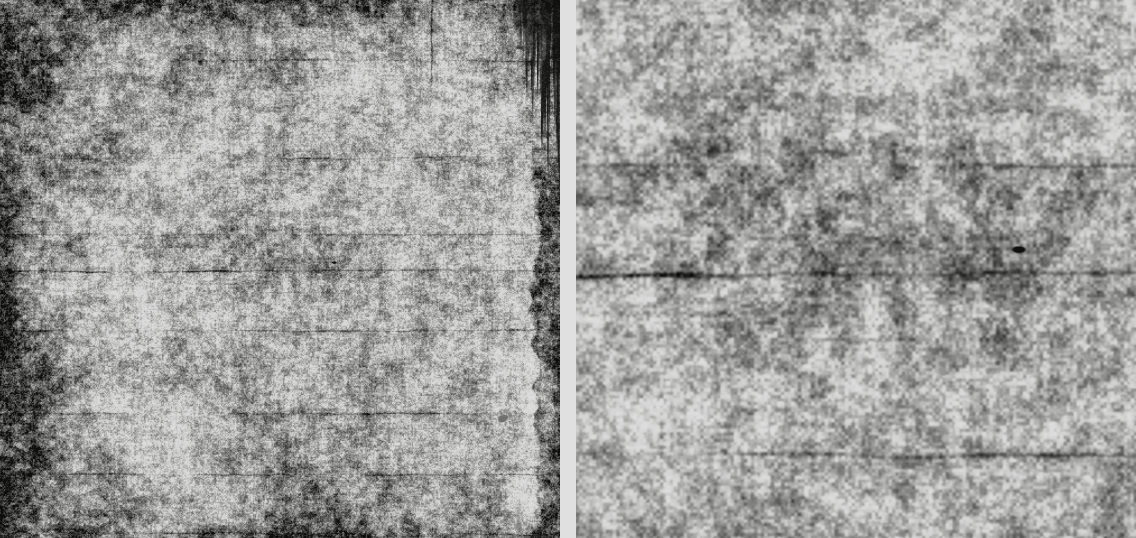
Left, the full canvas; right, a detail of the centre.
This texture is drawn by a Shadertoy shader. Its source:

```glsl
// Worn grey canvas over planks: mottled grime, dark edges, seams and drips.

float hash(vec2 p) {
    vec3 q = fract(p.xyx * 0.1031);
    q += dot(q, q.yzx + 33.33);
    return fract((q.x + q.y) * q.z);
}

float noise(vec2 p) {
    vec2 i = floor(p), f = fract(p);
    f = f * f * (3.0 - 2.0 * f);
    return mix(mix(hash(i), hash(i + vec2(1, 0)), f.x),
               mix(hash(i + vec2(0, 1)), hash(i + vec2(1, 1)), f.x), f.y);
}

float fbm(vec2 p) {
    float sum = 0.0, amp = 0.52;
    for (int i = 0; i < 5; i++) {
        sum += amp * noise(p);
        p = mat2(0.8, 0.6, -0.6, 0.8) * p * 2.03 + 17.3;
        amp *= 0.5;
    }
    return sum;
}

// Dark lines between planks, with a soft stain below each
float seams(vec2 uv) {
    float heights[8] = float[8](0.007, 0.117, 0.23, 0.385, 0.496, 0.564, 0.706, 0.888);
    float dark = 0.0;
    for (int i = 0; i < 8; i++) {
        float id = float(i) * 7.1;
        float wobble = 0.005 * (noise(vec2(uv.x * 5.0, id)) - 0.5)
                     + 0.003 * (noise(vec2(uv.x * 50.0, id)) - 0.5);
        float d = uv.y - heights[i] - wobble;
        float wear = smoothstep(0.2, 0.8, noise(vec2(uv.x * 13.0, id + 3.0)));
        wear *= 0.5 + 0.8 * noise(vec2(uv.x * 90.0, id + 5.0));
        float crack = exp(-d * d / 2.5e-6) * (0.05 + 0.17 * wear);
        crack *= i == 4 ? 0.8 + 1.6 * smoothstep(0.56, 0.4, uv.x) : 1.0;
        float stain = exp(-abs(d) / (d < 0.0 ? 0.012 : 0.004));
        dark += crack + 0.1 * stain * wear;
    }
    return dark;
}

// Small pale paint spots, one at most per cell
float spots(vec2 p) {
    vec2 cell = floor(p * 16.0);
    vec2 center = 0.2 + 0.6 * vec2(hash(cell + 5.0), hash(cell + 41.0));
    float radius = 0.03 + 0.06 * hash(cell + 77.0);
    float d = length(fract(p * 16.0) - center) + 0.05 * (noise(p * 150.0) - 0.5);
    return step(0.8, hash(cell + 13.0)) * smoothstep(radius + 0.02, radius - 0.02, d);
}

void mainImage(out vec4 fragColor, in vec2 fragCoord) {
    vec2 uv = fragCoord / iResolution.xy;
    vec2 p = fragCoord / iResolution.y;

    // Broad clouds, ragged blotches and brushed strokes along both axes
    float cloud = fbm(p * 3.6 + 4.0) - 0.5;
    float blotch = fbm(p * vec2(15.0, 13.0) + 31.0) - 0.5;
    float ragged = fbm(p * vec2(62.0, 68.0) + 70.0);
    float strokes = noise(p * vec2(9.0, 70.0)) + noise(p * vec2(75.0, 9.0)) - 1.0;
    float tone = 0.715 + 0.3 * cloud + 0.27 * blotch + 0.07 * strokes;

    // Grime gathering at the edges
    float grime = 0.3 * exp(-uv.x / 0.05) + 0.17 * exp(-uv.x / 0.2)
                + 0.14 * exp((uv.x - 1.0) / 0.04)
                + 0.33 * exp((uv.y - 1.0) / 0.055)
                + 0.3 * exp(-uv.y / 0.065);
    grime += 0.22 * exp(-length(uv * vec2(1.0, 1.3)) / 0.11);
    grime += 0.16 * exp(-length(vec2(uv.x, 1.0 - uv.y)) / 0.15);
    tone -= grime * clamp(1.0 - 1.6 * blotch - 0.8 * cloud, 0.4, 1.5);

    // Peeled strip on the right, with a pale border
    float border = 0.935 + 0.05 * (noise(vec2(uv.y * 7.0, 2.0)) - 0.5)
                 + 0.04 * (fbm(p * 28.0) - 0.5);
    float low = smoothstep(0.78, 0.58, uv.y);
    float strip = smoothstep(-0.003, 0.004, uv.x - border);
    tone += 0.1 * low * (1.0 - strip) * smoothstep(0.07, 0.02, border - uv.x);
    tone -= strip * mix(0.1, 0.25, low) * (1.0 - 1.5 * blotch);

    // Chipped flakes and pits, stronger where it is dirty
    float dirt = clamp(1.1 - tone, 0.25, 0.8);
    tone += 0.2 * dirt * smoothstep(0.53, 0.66, ragged);
    tone -= 0.26 * dirt * smoothstep(0.47, 0.34, ragged);
    tone -= seams(uv);

    // Soft floor for the shadows
    tone = tone < 0.3 ? 0.07 + 0.23 * exp((tone - 0.3) / 0.23) : tone;

    // Canvas threads, vertical streaks and fine grain
    float threads = noise(p * vec2(28.0, 320.0)) + noise(p * vec2(320.0, 28.0)) - 1.0;
    float weave = sin(p.x * 1010.0) * sin(p.y * 1010.0);
    float streaks = noise(p * vec2(75.0, 6.0)) - 0.5;
    float grain = 0.24 * (noise(p * 235.0) - 0.5) + 0.28 * (noise(p * 480.0 + 9.0) - 0.5);
    tone += 0.1 * threads + 0.018 * weave + 0.05 * streaks;
    tone += grain * (0.75 + 0.55 * dirt);
    tone = mix(tone, 0.72, 0.55 * spots(p) * smoothstep(0.07, 0.25, grime));

    // Thin black paint runs of uneven length below the upper right corner
    float lane = uv.x * 190.0 + 0.5 * noise(p * vec2(20.0, 14.0));
    float reach = 0.5 * noise(vec2(lane, 8.0)) + 0.5 * noise(vec2(lane * 2.3, 15.0));
    float run = 0.33 * smoothstep(0.9, 0.975, uv.x) * (0.1 + 1.1 * reach);
    float drip = smoothstep(-0.04, 0.03, uv.y - 1.0 + run) * smoothstep(0.9, 0.94, uv.x);
    drip *= 0.65 + 0.35 * smoothstep(0.3, 0.55, noise(vec2(lane * 1.6, uv.y * 12.0)));
    tone = mix(tone, 0.07 + 0.4 * max(grain, 0.0), 0.92 * drip);
    float lineX = uv.x - 0.771 - 0.002 * (noise(vec2(uv.y * 30.0, 6.0)) - 0.5);
    tone -= 0.34 * exp(-lineX * lineX / 3e-6) * smoothstep(0.83, 0.87, uv.y);

    // Two isolated dark marks
    vec2 mark = mat2(0.85, -0.5, 0.5, 0.85) * (uv - vec2(0.898, 0.222));
    tone = mix(tone, 0.4, 0.85 * smoothstep(1.2, 0.8, length(mark / vec2(0.009, 0.006))));
    vec2 nick = (uv - vec2(0.597, 0.512)) / vec2(0.004, 0.002);
    tone = mix(tone, 0.06, smoothstep(1.3, 0.7, length(nick)));

    // Compress the highlights, and warm the shadows slightly
    tone = tone > 0.76 ? 0.76 + 0.12 * (1.0 - exp((0.76 - tone) / 0.12)) : tone;
    tone = max(tone, 0.05);
    fragColor = vec4(tone, tone, tone - 0.008 * (1.0 - tone), 1.0);
}
```
